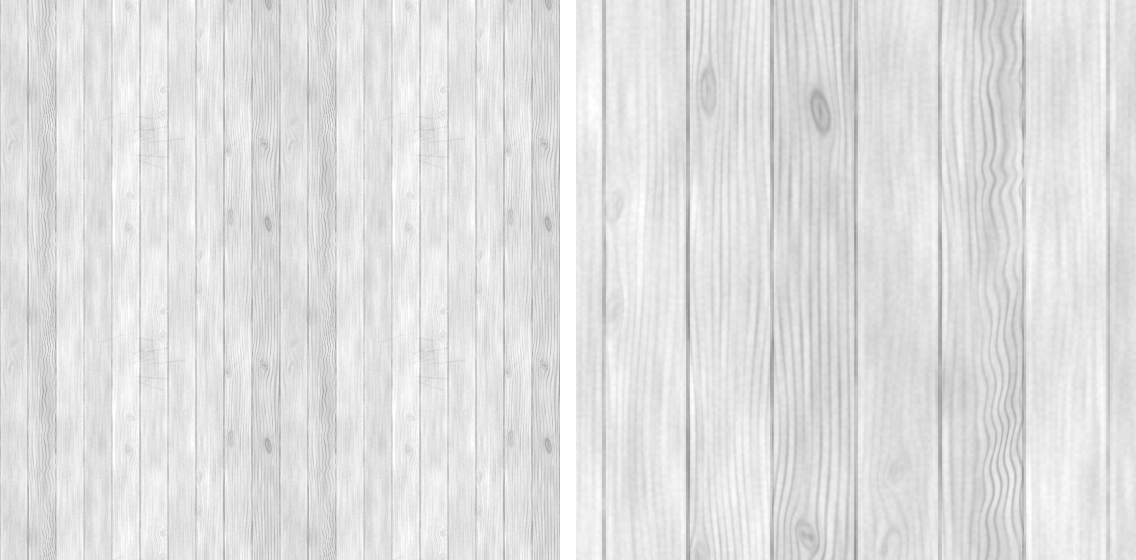
Left: the whole. Right: its middle third, enlarged.
A Shadertoy shader for this texture:

```glsl
// Whitewashed vertical boards: ten planks form a tile that repeats across and down.
// Each plank has its own tone, grain and knots; grain lines flow around the knots.
// Seams, long stains, fine fibres and a few scratches are laid over the top.

const float TAU = 6.2831853;
const float PLANKS = 10.0;            // planks per tile
const float TILES_ACROSS = 2.0;
const float TILE_HEIGHT = 7.917;      // in plank widths
const float SEAM_HALF_WIDTH = 0.022;  // in plank widths
const float SEAM_DEPTH = 0.22;
const float BEVEL_LIGHT = 0.03;
const float KNOT_RADIUS = 0.11;
const float GRAIN_LINES = 10.0;       // growth lines per plank
const float GRAIN_DEPTH = 0.11;
const float FIBRE_DEPTH = 0.09;
const float GRIT_DEPTH = 0.035;
const float STAIN_DEPTH = 0.07;
const float SCRATCH_DEPTH = 0.06;
const int SCRATCHES = 12;
const float WAVY_PLANK = 1.0;
const float NONE = -9.0;              // knot position of a clear plank

// Per plank: tone, grain strength, knot x, knot y (from the top)
const vec4 PLANK[10] = vec4[10](
    vec4(0.882, 0.20, 0.50, 4.35), vec4(0.868, 0.65, NONE, 0.0),
    vec4(0.908, 0.25, NONE, 0.0),  vec4(0.876, 0.20, NONE, 0.0),
    vec4(0.928, 0.30, 0.69, 7.00), vec4(0.912, 0.20, 0.88, 3.20),
    vec4(0.900, 0.20, NONE, 0.0),  vec4(0.912, 0.35, 0.14, 1.20),
    vec4(0.900, 0.75, 0.15, 5.40), vec4(0.840, 0.95, 0.42, 5.13));

float hash(vec2 p) {
    vec3 q = fract(vec3(p.xyx) * 0.1031);
    q += dot(q, q.yzx + 33.33);
    return fract((q.x + q.y) * q.z);
}

// Smooth noise from -0.5 to 0.5 that wraps at the given period
float noise(vec2 p, vec2 period) {
    vec2 i = floor(p), f = fract(p);
    f = f * f * (3.0 - 2.0 * f);
    vec2 a = mod(i, period), b = mod(i + 1.0, period);
    return mix(mix(hash(a), hash(vec2(b.x, a.y)), f.x),
               mix(hash(vec2(a.x, b.y)), hash(b), f.x), f.y) - 0.5;
}

// Noise stretched along one plank, wrapping only down the tile
float fibre(float x, float v, float plank, float columns, float rows) {
    return noise(vec2(x * columns + plank * 41.0, v * rows), vec2(1000.0, rows));
}

float segmentDistance(vec2 p, vec2 a, vec2 b) {
    vec2 ab = b - a;
    return length(p - a - ab * clamp(dot(p - a, ab) / dot(ab, ab), 0.0, 1.0));
}

float scratches(vec2 p, float pixel) {
    float mark = 0.0;
    for (int i = 0; i < SCRATCHES; i++) {
        vec2 s = vec2(float(i) * 7.0, 3.0);
        vec2 start = vec2(3.6 + 2.0 * hash(s), 3.8 + 2.5 * hash(s + 11.0));
        vec2 span = vec2(0.3 + hash(s + 23.0), 0.7 * hash(s + 31.0) - 0.3);
        float d = segmentDistance(p, start, start + span);
        mark += (1.0 - smoothstep(0.0, 0.01 + pixel, d)) * (0.3 + 0.7 * hash(s + 47.0));
    }
    return min(mark, 1.0);
}

void mainImage(out vec4 fragColor, in vec2 fragCoord) {
    // Tile coordinates in plank widths, y running down from the top
    vec2 uv = fragCoord / iResolution.xy;
    float scale = PLANKS * TILES_ACROSS;
    float pixel = scale / min(iResolution.x, iResolution.y);
    vec2 p = mod(vec2(uv.x, 1.0 - uv.y) * scale, vec2(PLANKS, TILE_HEIGHT));
    float v = p.y / TILE_HEIGHT, x = fract(p.x);
    float plank = min(floor(p.x), PLANKS - 1.0);
    vec4 board = PLANK[int(plank)];
    float tone = board.x, strength = board.y;

    // Two knots per knotty plank push the grain sideways
    float grainX = x, knotShade = 0.0, halo = 0.0;
    for (int i = 0; i < 2; i++) {
        float n = float(i);
        vec2 knot = board.zw + n * vec2(0.35 * (strength - 0.5), 0.4 + 2.6 * strength);
        vec2 d = vec2(x, p.y) - knot;
        d.y -= TILE_HEIGHT * round(d.y / TILE_HEIGHT);
        d.y *= 0.8 - 0.25 * n;
        float wobble = 0.25 * sin(2.0 * atan(d.y, d.x + 0.0001) + plank);
        float r = length(d) / KNOT_RADIUS * (1.0 + wobble);
        grainX -= d.x * 1.5 / (r * r + 0.6);
        float rim = (r - 0.9) / 0.3;
        knotShade += (0.10 * exp(-rim * rim) + 0.13 * exp(-4.0 * r * r)) * (0.3 + 0.7 * strength);
        halo += exp(-r * 0.4);
    }

    // Growth lines, with ripples on the right of the wavy plank
    float wavy = plank == WAVY_PLANK ? smoothstep(0.3, 0.65, x) : 0.0;
    float drift = fibre(x, v, plank + 70.0, 2.0, 14.0);
    grainX += wavy * (0.03 * sin(TAU * 11.0 * v + 4.0 * x + 5.0 * drift) + 0.07 * drift);
    float phase = grainX * GRAIN_LINES + 2.4 * fibre(grainX, v, plank, 2.0, 4.0);
    float ridge = pow(0.5 + 0.5 * sin(TAU * phase), 2.5) - 0.3;
    float patchy = 0.75 + 1.2 * fibre(grainX, v, plank + 20.0, 5.0, 9.0);
    tone -= GRAIN_DEPTH * ridge * patchy * (strength + 0.5 * wavy + 0.35 * min(halo, 1.0));
    tone -= 0.035 * wavy;

    // Long fibres, grit and stains drawn out along the boards
    float strands = fibre(grainX, v, plank, 17.0, 14.0) + 0.6 * fibre(grainX, v, plank + 9.0, 8.0, 5.0);
    tone += FIBRE_DEPTH * strands * (0.6 + 0.3 * strength);
    tone += GRIT_DEPTH * noise(p * vec2(24.0, 190.0 / TILE_HEIGHT), vec2(240.0, 190.0));
    tone += STAIN_DEPTH * fibre(x, v, plank + 50.0, 2.3, 5.0);
    tone += 0.5 * STAIN_DEPTH * noise(vec2(p.x * 3.0, v * 12.0), vec2(30.0, 12.0));
    tone -= knotShade + SCRATCH_DEPTH * scratches(p, pixel);

    // Dark seams of uneven depth, with a pale bevel on either side
    float edge = 0.5 - abs(x - 0.5);
    float seamId = mod(floor(p.x + 0.5), PLANKS);
    float wear = 0.45 + 0.55 * hash(vec2(seamId, 5.0)) + 0.5 * fibre(0.0, v, seamId, 1.0, 30.0);
    float bevel = (edge - 0.07) / 0.025;
    tone += BEVEL_LIGHT * exp(-bevel * bevel);
    float seam = 1.0 - smoothstep(SEAM_HALF_WIDTH - 0.5 * pixel, SEAM_HALF_WIDTH + 0.5 * pixel, edge);
    tone -= SEAM_DEPTH * seam * wear;

    fragColor = vec4(vec3(clamp(tone, 0.0, 1.0)), 1.0);
}
```
